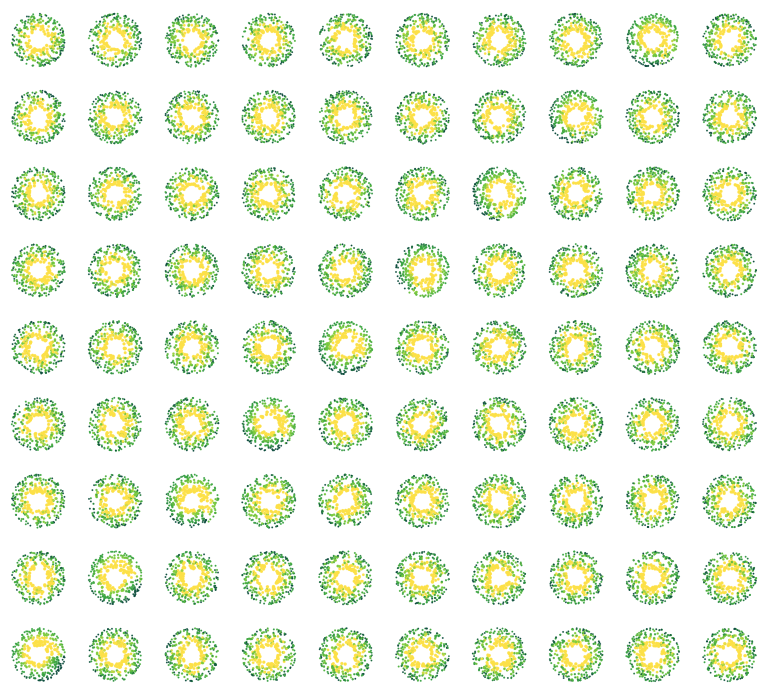
This pattern is drawn by a Shadertoy shader. Its source:

```glsl
#define COLUMNS 10.0
#define ROW_SHIFT 0.04
#define DOT_COUNT 320
#define INNER_RADIUS 0.117
#define OUTER_RADIUS 0.346
#define LARGE_DOT 0.021
#define SMALL_DOT 0.0108
#define RIM_CROWDING 1.5
#define LEVEL_JITTER 0.6
#define EDGE_SOFTNESS 0.75

vec3 hash33(vec3 p) {
    p = fract(p * vec3(0.1031, 0.1030, 0.0973));
    p += dot(p, p.yxz + 33.33);
    return fract((p.xxy + p.yxx) * p.zyx);
}

// Yellow core through green to a dark rim
vec3 dotColor(float level) {
    const vec3 yellow = vec3(0.99, 0.88, 0.28);
    const vec3 lime = vec3(0.50, 0.80, 0.24);
    const vec3 green = vec3(0.22, 0.64, 0.26);
    const vec3 dark = vec3(0.05, 0.30, 0.24);
    vec3 color = mix(yellow, lime, smoothstep(0.34, 0.48, level));
    color = mix(color, green, smoothstep(0.50, 0.85, level));
    return mix(color, dark, smoothstep(0.88, 1.15, level));
}

// Randomly scattered dots, smaller and more crowded toward the rim
vec3 dottedRing(vec2 p, vec2 cell, float pixel) {
    vec3 color = vec3(1.0);
    float radius = length(p);
    float margin = LARGE_DOT + EDGE_SOFTNESS * pixel;
    if (radius > OUTER_RADIUS + margin || radius < INNER_RADIUS - margin) return color;

    for (int i = 0; i < DOT_COUNT; i++) {
        vec3 rnd = hash33(vec3(cell * 7.0 + 3.0, float(i) + 1.0));
        float spread = 1.0 - pow(1.0 - rnd.x, RIM_CROWDING);
        float angle = 6.28319 * rnd.y;
        vec2 center = mix(INNER_RADIUS, OUTER_RADIUS, spread) * vec2(cos(angle), sin(angle));
        float level = spread + LEVEL_JITTER * (rnd.z - 0.5);
        float size = mix(LARGE_DOT, SMALL_DOT, clamp(0.6 * spread + 0.4 * level, 0.0, 1.0));
        float edge = length(p - center) - size;
        float coverage = 1.0 - smoothstep(-EDGE_SOFTNESS * pixel, EDGE_SOFTNESS * pixel, edge);
        color = mix(color, dotColor(level), coverage);
    }
    return color;
}

void mainImage(out vec4 fragColor, in vec2 fragCoord) {
    // Square cells, with the rings sitting slightly low
    float pixel = COLUMNS / iResolution.x;
    vec2 grid = fragCoord * pixel + vec2(0.0, ROW_SHIFT);
    fragColor = vec4(dottedRing(fract(grid) - 0.5, floor(grid), pixel), 1.0);
}
```
